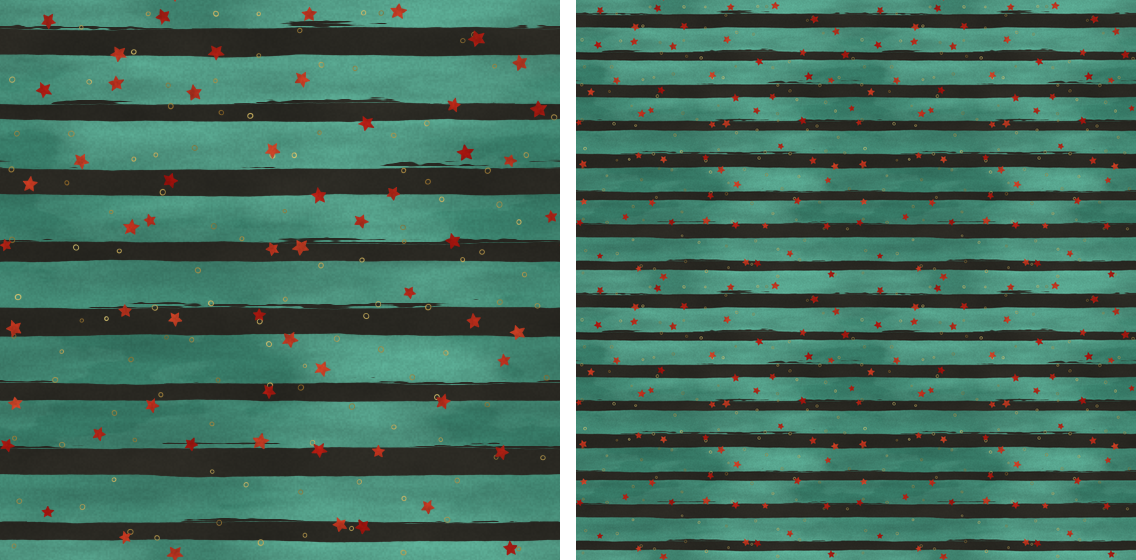
Left: one tile. Right: repeated 2 by 2.
Write a Shadertoy shader that draws this pattern.

```glsl
// Tiling brushed dark stripes on teal wash, scattered with red stars and small gold rings.
const float STRIPES = 8.0;
const float STRIPE_SHIFT = 0.4;
const float THIN_HALF = 0.0160;
const float WIDE_HALF = 0.0245;
const float EDGE_WOBBLE = 0.011;
const float BRISTLE_REACH = 0.014;
const float STAR_CELLS = 8.0;
const float STAR_CHANCE = 0.88;
const float STAR_RADIUS = 0.0134;
const float RING_CELLS = 12.0;
const float RING_CHANCE = 0.8;
const float RING_RADIUS = 0.0046;
const float RING_HALF_LINE = 0.0009;
const float GRAIN = 0.09;
const vec3 TEAL = vec3(0.305, 0.580, 0.498);
const vec3 TEAL_DEEP = vec3(0.185, 0.450, 0.375);
const vec3 TEAL_PALE = vec3(0.350, 0.660, 0.570);
const vec3 INK = vec3(0.148, 0.135, 0.115);
const vec3 RED_DARK = vec3(0.63, 0.06, 0.04);
const vec3 RED_WARM = vec3(0.78, 0.25, 0.14);
const vec3 GOLD_DARK = vec3(0.62, 0.42, 0.12);
const vec3 GOLD_PALE = vec3(0.80, 0.73, 0.42);
const float PI = 3.14159265;

vec3 hash3(vec2 cell, float seed) {
    vec3 p = fract(cell.xyx * vec3(0.1031, 0.1030, 0.0973) + seed * 0.137);
    p += dot(p, p.yxz + 33.33);
    return fract((p.xxy + p.yzz) * p.zyx);
}

// Value noise that wraps after a whole number of cells.
float noise(vec2 p, vec2 period, float seed) {
    vec2 i = floor(p), f = fract(p);
    f = f * f * (3.0 - 2.0 * f);
    vec2 a = mod(i, period), b = mod(i + 1.0, period);
    return mix(mix(hash3(a, seed).x, hash3(vec2(b.x, a.y), seed).x, f.x),
               mix(hash3(vec2(a.x, b.y), seed).x, hash3(b, seed).x, f.x), f.y);
}

float fbm(vec2 uv, vec2 cells, float seed) {
    float sum = 0.0, weight = 0.5;
    for (int i = 0; i < 5; i++) {
        sum += weight * noise(uv * cells, cells, seed + float(i));
        cells *= 2.0;
        weight *= 0.5;
    }
    return sum / 0.96875;
}

// Wandering line along x, different for each stripe.
float wander(float x, float row, float seed) {
    float sum = 0.0, weight = 0.5, cells = 5.0;
    for (int i = 0; i < 5; i++) {
        sum += weight * (noise(vec2(x * cells, row), vec2(cells, STRIPES), seed + float(i)) - 0.5);
        cells *= 3.0;
        weight *= 0.42;
    }
    return sum;
}

vec3 wash(vec2 uv) {
    float cloud = fbm(uv, vec2(3.0, 6.0), 3.0);
    float strokes = fbm(uv, vec2(4.0, 26.0), 11.0);
    float blot = smoothstep(0.54, 0.60, fbm(uv, vec2(5.0, 15.0), 23.0));
    float pool = smoothstep(0.42, 0.66, cloud);
    vec3 color = mix(TEAL, TEAL_PALE, 0.7 * smoothstep(0.50, 0.25, cloud));
    color = mix(color, TEAL_DEEP, 0.45 * pool + 0.28 * blot * pool);
    return color * (1.0 + 0.35 * (strokes - 0.5));
}

// Stripe coverage: ragged dry bristles above, a firmer edge below.
float stripeInk(vec2 uv, float aa) {
    float row = floor(uv.y * STRIPES - STRIPE_SHIFT + 0.5);
    float y = uv.y - (row + STRIPE_SHIFT) / STRIPES;
    float halfWidth = mix(THIN_HALF, WIDE_HALF, mod(row, 2.0));
    float above = y - halfWidth - EDGE_WOBBLE * wander(uv.x, row, 31.0);
    float below = -y - halfWidth - EDGE_WOBBLE * wander(uv.x, row, 47.0);
    float solid = smoothstep(aa, -aa, max(above, below));
    float reach = BRISTLE_REACH * smoothstep(0.25, 0.8, noise(vec2(uv.x * 5.0, row), vec2(5.0, STRIPES), 61.0)) + 0.001;
    float bristle = 0.7 * noise(uv * vec2(7.0, 288.0), vec2(7.0, 288.0), 67.0)
                  + 0.3 * noise(uv * vec2(60.0, 288.0), vec2(60.0, 288.0), 71.0);
    float streak = smoothstep(0.0, 0.12, bristle - mix(0.42, 0.72, above / reach));
    streak *= smoothstep(-aa, aa, above) * smoothstep(aa, -aa, above - reach);
    return max(solid, streak);
}

float starDistance(vec2 p, float radius) {
    float angle = abs(mod(atan(p.x, p.y) + PI / 5.0, PI * 0.4) - PI / 5.0);
    vec2 q = length(p) * vec2(cos(angle), sin(angle)) - vec2(radius, 0.0);
    vec2 edge = radius * (0.50 * vec2(cos(PI / 5.0), sin(PI / 5.0)) - vec2(1.0, 0.0));
    float side = sign(dot(q, vec2(edge.y, -edge.x)));
    return side * length(q - edge * clamp(dot(q, edge) / dot(edge, edge), 0.0, 1.0));
}

// Lays the motifs of one jittered grid over the color.
vec3 scatter(vec3 color, vec2 uv, float cells, bool stars, float aa) {
    float seed = stars ? 5.0 : 17.0;
    float paint = fbm(uv, vec2(70.0), 83.0);
    for (int k = 0; k < 9; k++) {
        vec2 cell = floor(uv * cells) + vec2(k % 3, k / 3) - 1.0;
        vec3 place = hash3(mod(cell, cells), seed), look = hash3(mod(cell, cells), seed + 2.3);
        if (place.z > (stars ? STAR_CHANCE : RING_CHANCE)) continue;
        vec2 p = uv - (cell + 0.08 + 0.84 * place.xy) / cells;
        float turn = look.x * 2.0 * PI, c = cos(turn), s = sin(turn);
        p = mat2(c, s, -s, c) * p * vec2(1.0, 1.08);
        float d = stars ? starDistance(p, STAR_RADIUS * mix(0.78, 1.12, look.y)) - 0.0011 + 0.002 * (paint - 0.5)
                        : abs(length(p) - RING_RADIUS * mix(0.65, 1.1, look.y)) - RING_HALF_LINE * (0.6 + 0.8 * paint);
        vec3 tint = stars ? mix(RED_DARK, RED_WARM, look.z) : mix(GOLD_DARK, GOLD_PALE, look.z);
        float opacity = stars ? 0.96 : mix(0.65, 0.95, look.z);
        color = mix(color, tint * (0.8 + 0.4 * paint), opacity * smoothstep(aa, -aa, d));
    }
    return color;
}

void mainImage(out vec4 fragColor, in vec2 fragCoord) {
    vec2 uv = fragCoord / iResolution.xy;
    float aa = 0.75 / iResolution.y;
    vec3 ink = INK * (0.85 + 0.4 * fbm(uv, vec2(6.0, 12.0), 91.0));
    vec3 color = mix(wash(uv), ink, 0.97 * stripeInk(uv, aa));
    color = scatter(color, uv, RING_CELLS, false, aa);
    color = scatter(color, uv, STAR_CELLS, true, aa);
    // Paper grain and broad uneven shading.
    color *= 1.0 + GRAIN * (noise(uv * 320.0, vec2(320.0), 97.0) - 0.5);
    color *= 0.93 + 0.14 * fbm(uv, vec2(3.0, 2.0), 101.0);
    fragColor = vec4(color, 1.0);
}
```
